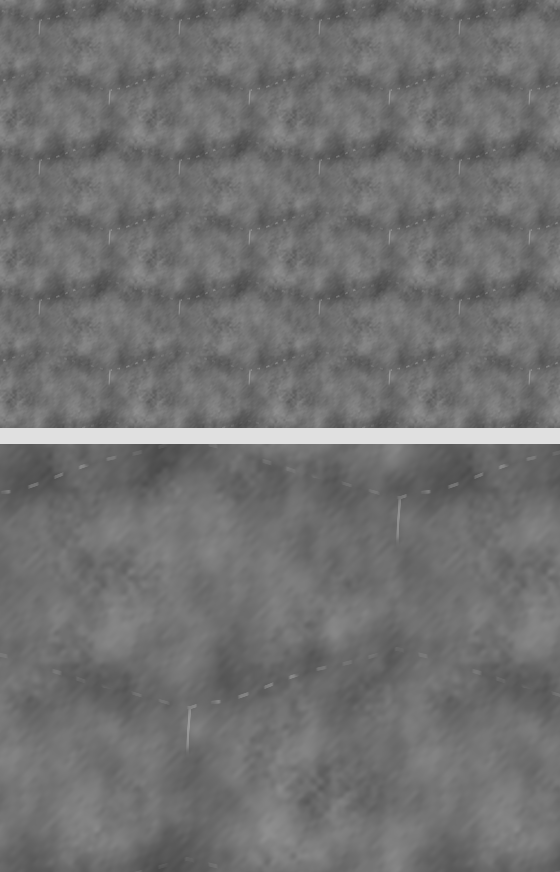
Top, the full canvas; bottom, a detail of the centre.
Reproduce this texture procedurally as a Shadertoy shader.

```glsl
// Worn grey stone in staggered flat hexagons, four across the canvas and two
// rows to each tile. Tiling noise clouds the faces, part of it following the
// stagger of the rows; dotted highlights trace the dark zigzag seams.

float hash(vec2 p) {
    return fract(sin(dot(p, vec2(127.1, 311.7))) * 43758.5453);
}

// Value noise that repeats every unit, with n lattice cells per unit
float tileNoise(vec2 p, vec2 n) {
    p *= n;
    vec2 i = floor(p), f = fract(p);
    f = f * f * (3.0 - 2.0 * f);
    vec2 seed = n * 0.37;
    vec2 a = mod(i, n) + seed, b = mod(i + 1.0, n) + seed;
    return mix(mix(hash(a), hash(vec2(b.x, a.y)), f.x),
               mix(hash(vec2(a.x, b.y)), hash(b), f.x), f.y);
}

// Horizontal offset from the upright seam of a row, -0.5 to 0.5
float seamOffset(float x, float row) {
    return fract(x - 0.277 - 0.5 * mod(row, 2.0) + 0.5) - 0.5;
}

// Height of the zigzag seam above a row, measured downwards
float zigzag(float x, float row) {
    return 0.5 * row + 0.15 - 0.3 * abs(seamOffset(x, row));
}

void mainImage(out vec4 fragColor, in vec2 fragCoord) {
    float pixel = 4.0 / iResolution.x;
    vec2 p = vec2(fragCoord.x, iResolution.y - fragCoord.y) * pixel;

    // Diagonal coordinates: a half-tile stagger is one whole unit here
    vec2 diagonal = vec2(p.x + p.y, p.x - p.y);

    // Slightly wandering seams
    vec2 q = p + 0.018 * (vec2(tileNoise(diagonal, vec2(7.0)),
                               tileNoise(diagonal, vec2(8.0))) - 0.5);

    // Find the row of the cell and the distances to its seams
    float row = floor(2.0 * q.y);
    float cellRow = q.y < zigzag(q.x, row) ? row - 1.0 : row;
    float fromTop = q.y - zigzag(q.x, cellRow);
    float fromBottom = zigzag(q.x, cellRow + 1.0) - q.y;
    float drop = q.y - 0.5 * cellRow - 0.15;
    float slanted = 0.95 * min(fromTop, fromBottom);
    float upright = abs(seamOffset(q.x, cellRow));

    // Faces fade slowly out of the top seam and fall quickly to the bottom one
    float face = min(smoothstep(-0.02, 0.17, fromTop), smoothstep(-0.02, 0.1, fromBottom));
    float shade = 0.392 + 0.06 * face;
    shade -= 0.02 * face * exp(-upright * upright * 250.0);

    // Pale ring around a dark, speckled core in each cell
    vec2 fromCore = vec2(seamOffset(q.x - 0.35, cellRow), drop - 0.2);
    float radius = length(fromCore / vec2(0.2, 0.12));
    float core = exp(-3.0 * radius * radius);
    shade += 0.025 * exp(-5.0 * (radius - 1.0) * (radius - 1.0)) - 0.035 * core;

    // Clouds shared by all rows, then clouds that set two rows apart
    shade += 0.07 * (tileNoise(diagonal, vec2(5.0)) - 0.5);
    shade += 0.06 * (tileNoise(diagonal, vec2(10.0, 9.0)) - 0.5);
    shade += 0.05 * (tileNoise(p, vec2(7.0, 6.0)) - 0.5);
    shade += 0.07 * (tileNoise(p, vec2(15.0, 9.0)) - 0.5);
    shade += 0.05 * (tileNoise(p, vec2(30.0, 17.0)) - 0.5);

    // Grime gathered around the top of each upright seam
    for (float k = -1.0; k < 2.0; k++) {
        float r = row + k;
        vec2 d = vec2(seamOffset(q.x, r) - 0.09, q.y - 0.5 * r - 0.12);
        shade -= 0.03 * exp(-dot(d * d, vec2(45.0, 170.0)));
    }

    // Fine slanted grain, and flecks in the core and scattered patches
    float grain = tileNoise(diagonal, vec2(64.0, 32.0));
    float fleck = tileNoise(p, vec2(62.0));
    float patches = smoothstep(0.55, 0.85, tileNoise(diagonal, vec2(6.0, 5.0)));
    shade += 0.04 * (grain - 0.5) + 0.1 * max(0.6 * patches, core) * (fleck - 0.5);

    // Upright highlight, worn away below its upper part
    float line = 1.0 - smoothstep(0.002, 0.002 + pixel, upright);
    line *= smoothstep(-0.01, 0.01, drop) * (1.0 - smoothstep(0.08, 0.12, drop));

    // Dotted highlight on slanted seams, fuller right of each junction
    float seamRow = fromTop < fromBottom ? cellRow : cellRow + 1.0;
    float reach = seamOffset(q.x, seamRow);
    float kept = mix(0.4, 1.0, smoothstep(-0.02, 0.02, reach) * (1.0 - smoothstep(0.27, 0.36, reach)));
    float dots = smoothstep(0.1, 0.8, sin(100.531 * reach + 1.0));
    dots *= smoothstep(0.15, 0.5, tileNoise(diagonal, vec2(25.0)));
    float dotted = (1.0 - smoothstep(0.003, 0.003 + pixel, slanted)) * dots * kept;
    shade += 0.13 * max(line, dotted);

    fragColor = vec4(vec3(clamp(shade, 0.3, 0.6)), 1.0);
}
```
